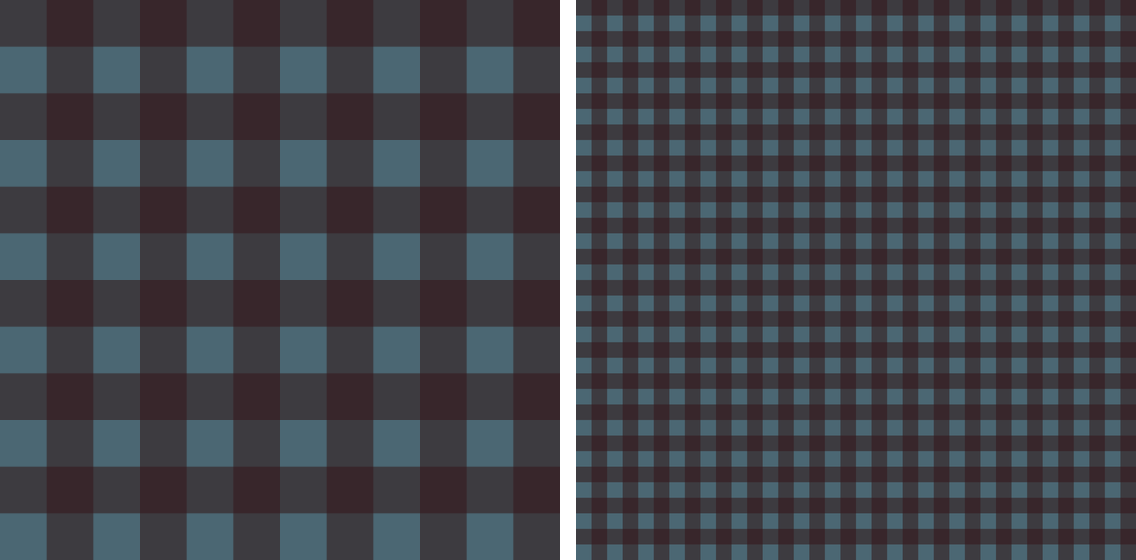
Left, the tile; right, the same tile 3 across and 3 down.
A Shadertoy shader for this pattern:

```glsl
const float REPEATS = 6.0;
const vec3 BLUE = vec3(0.294, 0.404, 0.451);
const vec3 GREY = vec3(0.239, 0.231, 0.251);
const vec3 MAROON = vec3(0.220, 0.149, 0.169);

// Coverage of the dark band filling the second half of each repeat, per axis
vec2 darkBands(vec2 cell, vec2 pixelSize) {
    vec2 edgeDistance = abs(fract(cell + 0.25) - 0.5) - 0.25;
    return clamp(edgeDistance / pixelSize + 0.5, 0.0, 1.0);
}

// Crossing bands: both light, one dark, both dark
vec3 gingham(vec2 dark, vec3 light, vec3 middle, vec3 deep) {
    vec3 lightRow = mix(light, middle, dark.x);
    vec3 darkRow = mix(middle, deep, dark.x);
    return mix(lightRow, darkRow, dark.y);
}

void mainImage(out vec4 fragColor, in vec2 fragCoord) {
    vec2 cell = fragCoord / iResolution.xy * REPEATS;
    vec2 pixelSize = REPEATS / iResolution.xy;
    vec2 dark = darkBands(cell, pixelSize);
    fragColor = vec4(gingham(dark, BLUE, GREY, MAROON), 1.0);
}
```
